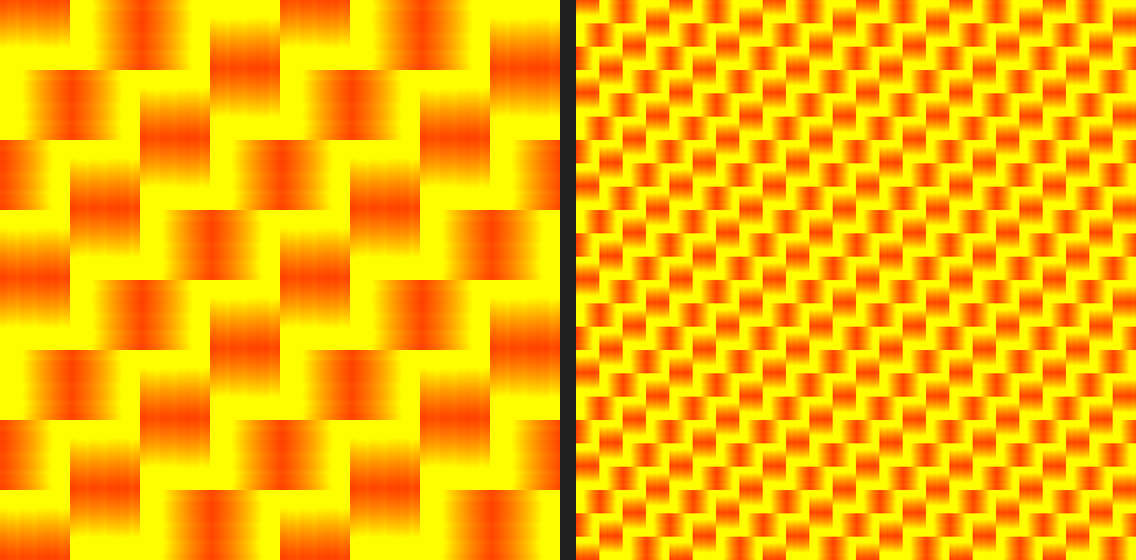
Left: one tile. Right: repeated 3 by 3.
This pattern is drawn by a WebGL 1 fragment shader. Its source:

```glsl
precision mediump float;
// A 2/2 twill weave of orange yarns that fade to yellow where they dip under.
// Each grid cell shows either the warp (vertical) or the weft (horizontal) yarn;
// the yarn is shaded by distance from its crown, plus fine lengthwise fibres.

uniform vec2 u_resolution;

const float CELLS = 8.0;    // yarns across and down the canvas
const float REPEAT = 4.0;   // yarns in one twill repeat
const float FIBRES = 16.0;  // fibre lanes across one yarn
const float CROWN_SHIFT = 0.03;
const int SAMPLES = 3;      // antialiasing samples per axis

float hash(float n) {
  return fract(sin(n * 12.9898 + 4.1) * 43758.5453);
}

// Smooth noise over the fibre lanes, wrapping at the yarn's edges.
float fibreNoise(float across) {
  float lane = across * FIBRES;
  float i = floor(lane);
  float t = smoothstep(0.0, 1.0, lane - i);
  return mix(hash(mod(i, FIBRES)), hash(mod(i + 1.0, FIBRES)), t) - 0.5;
}

// Signed distance along a yarn from the nearest crown, in cells.
float fromCrown(float x) {
  return mod(x + 0.5 * REPEAT, REPEAT) - 0.5 * REPEAT;
}

// Yarn colour: red-orange at the crown, yellow at the ends of the float.
vec3 yarnColor(float along, float across) {
  float d = abs(along - CROWN_SHIFT);
  float fade = 0.27 + 0.7 * d + 0.45 * d * d;
  float ridges = 0.022 * cos(across * 6.2831853 * 0.5 * FIBRES);
  float green = fade + ridges + 0.07 * fibreNoise(across);
  return vec3(1.0, clamp(green, 0.0, 0.995), 0.0);
}

// Twill at point p, in cells: each yarn floats over two and under two.
vec3 twill(vec2 p) {
  vec2 cell = floor(p);
  vec2 inside = p - cell;
  float warp = fromCrown(p.y - cell.x);
  float weft = fromCrown(p.x - cell.y + 1.0);
  if (abs(warp) < 1.0) return yarnColor(warp, inside.x);
  return yarnColor(weft, inside.y);
}

void main() {
  vec3 sum = vec3(0.0);
  for (int j = 0; j < SAMPLES; j++) {
    for (int i = 0; i < SAMPLES; i++) {
      vec2 offset = (vec2(float(i), float(j)) + 0.5) / float(SAMPLES) - 0.5;
      sum += twill((gl_FragCoord.xy + offset) / u_resolution * CELLS);
    }
  }
  gl_FragColor = vec4(sum / float(SAMPLES * SAMPLES), 1.0);
}
```
